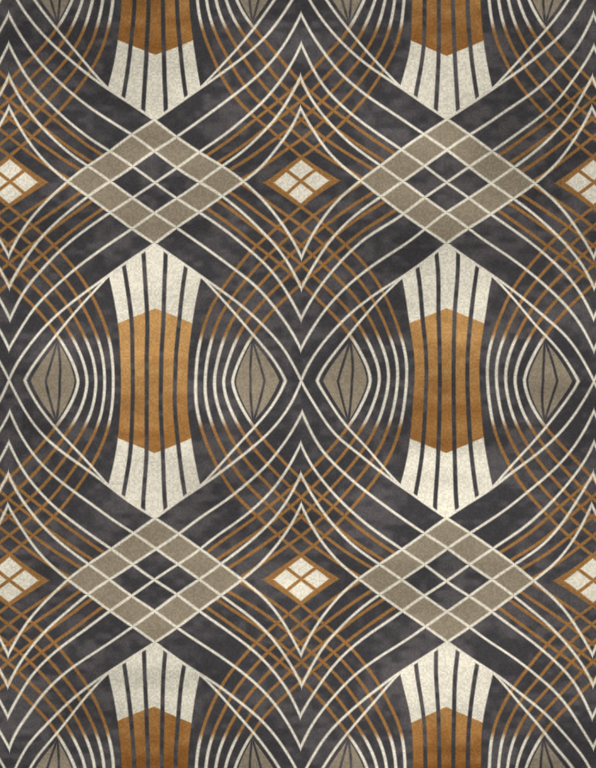
Write a WebGL 1 fragment shader that draws this pattern.

```glsl
precision highp float;
// Woven rug: barrel medallions, lattice diamonds and lenses tied by crossing arcs.
// One quarter tile is mirrored both ways; each family of arcs is a formula whose
// distance gives the lines, while the areas between arcs give the filled shapes.

uniform vec2 u_resolution;

// Layout, in units of 1/768 of the canvas height
const float CANVAS_HEIGHT = 768.0;
const vec2 TILE = vec2(292.0, 398.0);
const vec2 MEDALLION_CENTER = vec2(155.0, 387.0);
const float WHITE_WIDTH = 1.4;     // half widths of the lines
const float BROWN_WIDTH = 1.6;
const float STRIPE_WIDTH = 2.0;
const float LATTICE_STEP = 31.0;
const float WOBBLE = 3.0;
const float FADING = 0.30;
const float PILE = 0.14;
const vec2 SMALL_DIAMOND = vec2(31.0, 24.0);

const vec3 SLATE = vec3(0.25, 0.24, 0.245);
const vec3 WORN_SLATE = vec3(0.35, 0.33, 0.33);
const vec3 TAUPE = vec3(0.57, 0.52, 0.44);
const vec3 CREAM = vec3(0.89, 0.86, 0.78);
const vec3 AMBER = vec3(0.75, 0.57, 0.35);
const vec3 SIENNA = vec3(0.50, 0.31, 0.14);
const vec3 BROWN = vec3(0.60, 0.43, 0.25);

float hash(vec2 p) {
  vec3 h = fract(vec3(p.xyx) * 0.1031);
  h += dot(h, h.yzx + 33.33);
  return fract((h.x + h.y) * h.z);
}

float noise(vec2 p) {
  vec2 i = floor(p), f = fract(p);
  f = f * f * (3.0 - 2.0 * f);
  return mix(mix(hash(i), hash(i + vec2(1.0, 0.0)), f.x),
             mix(hash(i + vec2(0.0, 1.0)), hash(i + 1.0), f.x), f.y);
}

float softness;
float inside(float d) { return smoothstep(-softness, softness, d); }
float line(float d, float halfWidth) { return inside(halfWidth - abs(d)); }

// Height of the lowest lattice arc, steepening toward the tile edges
float latticeHeight(float x) {
  return 137.0 - 0.69 * x - 36.0 * sign(x) * pow(abs(x) / 146.0, 6.0);
}

float latticeLines(float x, float y) {
  float slope = 0.69 + 1.48 * pow(abs(x) / 146.0, 5.0);
  float rise = y - latticeHeight(x);
  float k = clamp(floor(rise / LATTICE_STEP + 0.5), 0.0, 4.0);
  return line((rise - k * LATTICE_STEP) / sqrt(1.0 + slope * slope), WHITE_WIDTH);
}

// Bracket arc k beside the medallion: x position and slope at height y
vec2 bracket(float k, float y) {
  float apex = 77.0 - 9.0 * k, reach = 98.0 + 19.0 * k;
  float power = 1.53 + 0.17 * k;
  float sweep = (146.0 - apex) * pow(y / reach, power);
  return vec2(apex + sweep, sweep * power / max(y, 1.0));
}

void main() {
  float unit = CANVAS_HEIGHT / u_resolution.y;
  vec2 p = gl_FragCoord.xy * unit;
  softness = max(0.8 * unit, 1.2);

  // Hand-drawn wobble, then fold into one quarter tile
  vec2 bent = p + WOBBLE * (vec2(noise(p / 45.0), noise(p / 45.0 + 71.0)) - 0.5);
  vec2 tilePos = (bent - MEDALLION_CENTER) / TILE + 0.5;
  vec2 tileId = floor(tilePos);
  vec2 local = (fract(tilePos) - 0.5) * TILE;
  float x = abs(local.x), y = abs(local.y);

  // Slate ground, unevenly worn
  float worn = 0.5 * noise(p / 38.0 + 17.0) + 0.5 * noise(p / vec2(9.0, 6.0));
  vec3 ground = mix(SLATE, WORN_SLATE, smoothstep(0.3, 0.8, worn));
  vec3 color = ground;

  // Bracket arcs: white at the waist, brown where they fan out
  float brackets = 0.0;
  for (int i = 0; i < 5; i++) {
    vec2 arc = bracket(float(i), y);
    float stretch = sqrt(1.0 + arc.y * arc.y);
    brackets = max(brackets, line((x - arc.x) / stretch, BROWN_WIDTH));
    brackets = max(brackets, line((TILE.x - x - arc.x) / stretch, BROWN_WIDTH));
  }
  color = mix(color, mix(CREAM, BROWN, smoothstep(36.0, 50.0, y)), brackets);

  // Taupe lens with dark veins, wrapped by a white chevron
  float chevron = 130.0 - 28.0 * pow(y / 42.0, 1.2);
  float lensLeft = bracket(0.0, y).x + 3.5, lensRight = chevron - 6.0;
  float lens = inside(min(x - lensLeft, lensRight - x));
  float vein = min(abs(x - mix(lensLeft, lensRight, 0.34)),
                   abs(x - mix(lensLeft, lensRight, 0.66)));
  color = mix(color, mix(TAUPE, ground, line(vein, 1.2)), lens);
  float belowLattice = latticeHeight(x) - y;
  color = mix(color, CREAM, line((x - chevron) * 0.8, WHITE_WIDTH) * inside(belowLattice));

  // Large lattice diamond: taupe ring around a dark heart
  vec2 grid = vec2(y - latticeHeight(x), y - latticeHeight(-x)) / LATTICE_STEP;
  vec2 fromCore = abs(grid - 2.0);
  float ring = max(fromCore.x, fromCore.y);
  color = mix(color, TAUPE, inside((2.0 - ring) * 25.0));
  color = mix(color, ground, inside((1.0 - ring) * 25.0));

  // Medallion: cream barrel, amber waist and dark staves
  float barrel = 33.0 + 13.0 * y * y / 11000.0;
  float medallion = inside(min(barrel - x, belowLattice * 0.8));
  float wear = 0.3 * hash(tileId + 9.0) + 0.45 * noise(p / vec2(22.0, 9.0))
             - 0.005 * local.y - 0.1 + 0.5 * (1.0 - smoothstep(0.0, 200.0, p.y));
  vec3 barrelColor = mix(CREAM, mix(AMBER, SIENNA, clamp(wear, 0.0, 1.0)),
                         inside(72.0 - 0.4 * x - y));
  float stave = min(abs(x - 0.21 * barrel), abs(x - 0.63 * barrel));
  color = mix(color, mix(barrelColor, ground, line(stave, STRIPE_WIDTH)), medallion);

  // White lattice over everything, then the small cream diamond
  color = mix(color, CREAM, max(latticeLines(x, y), latticeLines(-x, y)));
  vec2 facet = abs(vec2(x, y) - 0.5 * TILE) / SMALL_DIAMOND;
  float rim = (1.0 - facet.x - facet.y) * 19.0;
  float cross = line((facet.x - facet.y) * 19.0, BROWN_WIDTH);
  color = mix(color, mix(CREAM, BROWN, cross), inside(rim));
  color = mix(color, BROWN, line(rim, BROWN_WIDTH));

  // Pile texture, broad fading and a slight darkening at the border
  float fade = 0.6 * noise(p / vec2(130.0, 90.0) + 5.0) + 0.4 * noise(p / vec2(50.0, 18.0));
  vec2 edge = abs(gl_FragCoord.xy / u_resolution - 0.5) * 2.0;
  float shade = 1.0 + PILE * (noise(p / 1.7) - 0.5) + FADING * (fade - 0.5)
              - 0.08 * dot(edge * edge, edge * edge);
  gl_FragColor = vec4(color * shade, 1.0);
}
```
